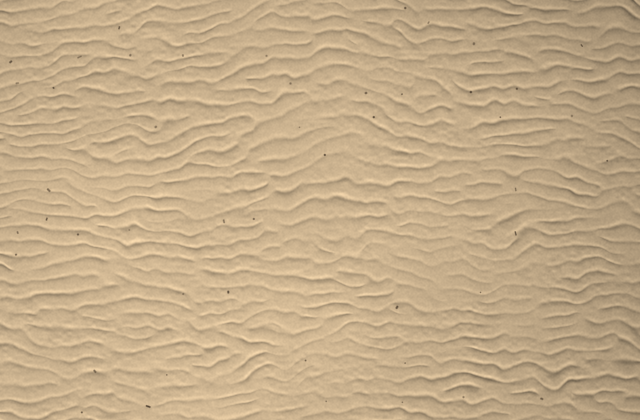
Give the GLSL for this texture, as a WebGL 1 fragment shader.

```glsl
precision highp float;
uniform vec2 u_resolution;

#define SAND vec3(0.763, 0.670, 0.537)
#define SPECK vec3(0.24, 0.19, 0.14)
#define RIPPLES 29.5
#define PATCH vec2(0.092, 0.056)
#define TILT_JITTER 0.6
#define PHASE_JITTER 0.9
#define MEANDER 0.022
#define CREST_LIGHT 0.115
#define SHADOW_DEPTH 0.205
#define GRAIN 0.1
#define SPECK_GRID 12.0
#define SPECK_SHARE 0.22

const float TAU = 6.2831853;

float hash(vec2 p) {
  vec3 h = fract(vec3(p.xyx) * 0.1031);
  h += dot(h, h.yzx + 33.33);
  return fract((h.x + h.y) * h.z);
}

vec2 hash2(vec2 p) {
  return vec2(hash(p + 17.3), hash(p + 71.9));
}

float noise(vec2 p) {
  vec2 i = floor(p), f = fract(p);
  f = f * f * (3.0 - 2.0 * f);
  float low = mix(hash(i), hash(i + vec2(1.0, 0.0)), f.x);
  float high = mix(hash(i + vec2(0.0, 1.0)), hash(i + 1.0), f.x);
  return mix(low, high, f.y);
}

// Bends the ripples: a rising sweep at upper left, slow drift, small scallops
vec2 bend(vec2 p) {
  float sweep = smoothstep(0.3, 1.0, p.y) * (1.0 - smoothstep(0.5, 1.1, p.x));
  p.y -= 0.22 * (p.x - 0.35) * sweep;
  p.y += 0.07 * (noise(p * 2.3 + 4.0) - 0.5);
  p.y += MEANDER * (noise(p * vec2(19.0, 10.0) + 9.0) - 0.5);
  p.y += 0.45 * MEANDER * (noise(p * vec2(40.0, 24.0)) - 0.5);
  return p;
}

// Sums overlapping wave patches; the vector's angle is the ripple phase
vec2 ripplePhasor(vec2 p) {
  vec2 home = floor(p / PATCH);
  vec2 sum = vec2(0.0);
  for (int j = -1; j <= 1; j++) {
    for (int i = -1; i <= 1; i++) {
      vec2 cell = home + vec2(float(i), float(j));
      vec2 center = (cell + 0.15 + 0.7 * hash2(cell + 40.0)) * PATCH;
      vec2 offset = p - center;
      vec2 d = offset / PATCH;
      float weight = max(0.0, 1.0 - dot(d, d) / 1.32);
      vec2 jitter = hash2(cell + 130.0) - 0.5;
      float tilt = jitter.x * TILT_JITTER;
      float along = dot(offset, vec2(-sin(tilt), cos(tilt)));
      float phase = TAU * (RIPPLES * (center.y + along) + PHASE_JITTER * jitter.y);
      sum += weight * weight * vec2(cos(phase), sin(phase));
    }
  }
  return sum;
}

// Smooth bump around one phase of the wave
float lobe(vec2 dir, float phase, float tightness) {
  return exp(tightness * (dot(dir, vec2(cos(phase), sin(phase))) - 1.0));
}

// Bright crest, a shadow line below it and a soft tail under that
float rippleShade(vec2 p) {
  vec2 wave = ripplePhasor(bend(p));
  float size = length(wave);
  vec2 dir = wave / max(size, 0.0001);
  float crest = lobe(dir, 0.3, 2.6);
  float shadow = 0.62 * lobe(dir, -0.9, 5.5) + 0.38 * lobe(dir, -1.6, 1.8);
  float patchiness = noise(p * vec2(8.0, 11.0) + 20.0);
  float breaks = noise(p * vec2(22.0, 30.0) + 70.0);
  float strength = smoothstep(0.03, 0.7, size) * mix(0.5, 1.3, patchiness) * mix(0.5, 1.5, breaks);
  return strength * (CREST_LIGHT * crest - SHADOW_DEPTH * shadow);
}

// Small pits and lumps lit from above, plus fine grains
float grainShade(vec2 p) {
  vec2 q = p * vec2(85.0, 115.0);
  float lumps = noise(q) - noise(q - vec2(0.1, 0.6));
  float fine = 0.4 * noise(p * 200.0) + noise(p * 420.0 + 50.0) - 0.7;
  return GRAIN * (1.3 * lumps * noise(p * 9.0) + 0.7 * fine);
}

// Sparse dark crumbs, some stretched into twigs
float speckMask(vec2 p) {
  vec2 cell = floor(p * SPECK_GRID);
  vec2 center = (cell + 0.2 + 0.6 * hash2(cell + 5.0)) / SPECK_GRID;
  vec2 shape = hash2(cell + 210.0);
  float angle = TAU * shape.x;
  vec2 axis = vec2(cos(angle), sin(angle));
  vec2 d = p - center;
  float reach = 0.004 * pow(shape.y, 4.0);
  d -= axis * clamp(dot(d, axis), -reach, reach);
  float radius = mix(0.0012, 0.0026, hash(cell + 90.0));
  float edge = 1.0 / u_resolution.y;
  float present = step(hash(cell + 300.0), SPECK_SHARE);
  return present * mix(0.45, 0.9, shape.x) * (1.0 - smoothstep(radius - edge, radius + edge, length(d)));
}

void main() {
  vec2 p = gl_FragCoord.xy / u_resolution.y;

  // Broad light, strongest at lower left and fading to the right
  vec2 fromLight = (p - vec2(0.5, 0.3)) * vec2(0.9, 0.75);
  float light = 1.085 - 0.23 * dot(fromLight, fromLight);
  light += 0.05 * (noise(p * 4.0 + 60.0) - 0.5);

  vec3 color = SAND * (light + rippleShade(p) + grainShade(p));
  color = mix(color, SPECK, speckMask(p));
  gl_FragColor = vec4(color, 1.0);
}
```
